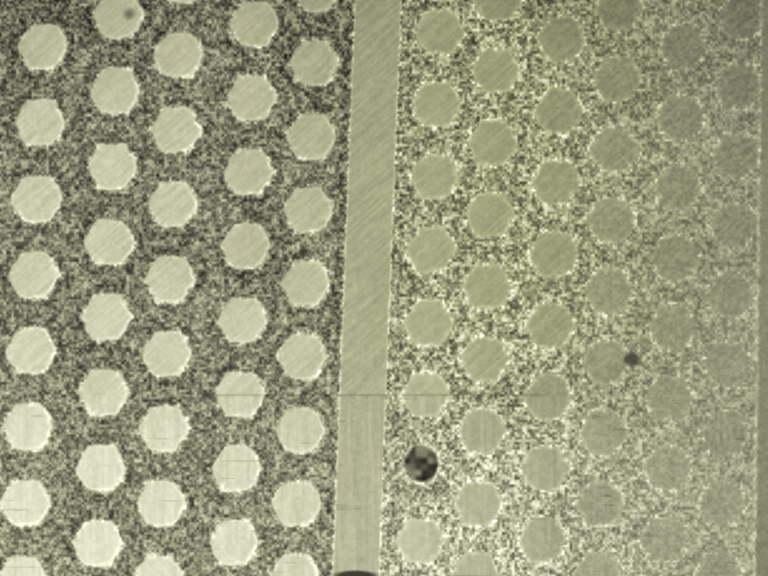
Write a WebGL 1 fragment shader that draws this texture.

```glsl
precision highp float;
uniform vec2 u_resolution;

float hash(vec2 p) {
  vec3 q = fract(vec3(p.xyx) * 0.1031);
  q += dot(q, q.yzx + 33.33);
  return fract((q.x + q.y) * q.z);
}

float noise(vec2 p) {
  vec2 i = floor(p), f = fract(p);
  f = f * f * (3.0 - 2.0 * f);
  return mix(mix(hash(i), hash(i + vec2(1, 0)), f.x),
             mix(hash(i + vec2(0, 1)), hash(i + vec2(1, 1)), f.x), f.y);
}

float line(float d, float width) {
  return exp(-d * d / (width * width));
}

float inside(float d, float soft) {
  return 1.0 - smoothstep(-soft, soft, d);
}

// Flat-topped hexagon with softened corners
float hexagon(vec2 q, float apothem) {
  vec2 a = abs(q);
  float sharp = max(a.y, a.x * 0.866 + a.y * 0.5);
  return mix(sharp, length(q) * 0.96, 0.35) - apothem;
}

// Nearest plate: signed distance, then offset from its centre
vec3 plates(vec2 p) {
  vec3 nearest = vec3(1.0);
  for (int c = 0; c < 11; c++) {
    float i = float(c);
    float odd = mod(i, 2.0);
    float x = i < 4.5 ? 0.058 + 0.118 * i + 0.0113 * odd
                      : 0.7465 + 0.1059 * (i - 5.0) - 0.007 * (1.0 - odd);
    float pitch = 0.132 - 0.00113 * i;
    float y = mix(0.5226, 0.5833, odd) - 0.00347 * i;
    vec2 q = p - vec2(x, y);
    q.y = mod(q.y + 0.5 * pitch, pitch) - 0.5 * pitch;
    float d = hexagon(q, 0.0398 - 0.0002 * i);
    if (d < nearest.x) nearest = vec3(d, q);
  }
  return nearest;
}

// Brushed grain: diagonal above the seam, vertical below it
float brushed(vec2 p, float lower) {
  vec2 along = vec2(0.75, 0.66), across = vec2(-0.66, 0.75);
  float diagonal = noise(vec2(dot(p, along) * 24.0, dot(p, across) * 230.0) + 60.0);
  float upright = noise(vec2(p.x * 190.0, p.y * 12.0));
  return mix(diagonal, upright, lower) - 0.5;
}

// Fine metallic flecks, centred on zero
float flecks(vec2 p) {
  float coarse = noise(p * 135.0 + 9.0);
  float fine = noise(p * 230.0 + 41.0);
  return (coarse + fine - 1.0) * 1.25;
}

void main() {
  vec2 uv = gl_FragCoord.xy / u_resolution;
  vec2 p = uv * vec2(1.3333, 1.0);
  float soft = max(0.0038, 0.8 / u_resolution.y);
  vec2 slanted = p - vec2(0.039 * (p.y - 0.5), 0.0);
  float grit = flecks(p);
  float cloud = noise(p * 9.0) - 0.5;
  float right = smoothstep(0.5, 0.8, p.x);
  float farRight = smoothstep(0.85, 1.3, p.x);
  float lower = inside(p.y - 0.314, soft);
  float bottomGlow = line(p.x - 0.68, 0.35) * (1.0 - smoothstep(0.0, 0.5, p.y));

  // Rough ground
  float ground = mix(0.515, 0.625, right) - 0.035 * farRight;
  ground += 0.08 * (0.45 - p.y) + 0.05 * cloud + 0.06 * bottomGlow;
  ground += 0.04 * line(p.x - 0.03, 0.06) * (1.0 - p.y);
  float contrast = mix(0.25, 0.30, right) * (1.0 - 0.5 * farRight);
  float tone = ground + contrast * grit;

  // Smooth plates with glinting rims
  vec2 holeAt = vec2(0.731, 0.194);
  vec3 plate = plates(slanted);
  float d = plate.x + 0.005 * (noise(p * 80.0) - 0.5);
  d = max(d, 0.065 - length(p - holeAt));
  float grain = brushed(p, lower);
  float face = mix(0.82, 0.555, smoothstep(0.1, 1.35, p.x));
  face += mix(0.15, 0.08, right) * (0.45 - p.y) + 0.06 * grain + 0.03 * grit;
  face += 0.04 * cloud + 0.03 * bottomGlow;
  float visible = 1.0 - 0.25 * farRight;
  tone -= 0.06 * line(d - 0.010, 0.007) * (1.0 - right);
  tone = mix(tone, face, inside(d, soft) * visible);
  float facing = dot(normalize(plate.yz + 0.0001), vec2(0.85, -0.5));
  float glint = mix(0.07 + 0.09 * facing, 0.10, right) * (1.0 - 0.6 * farRight);
  tone += line(d, 0.0048) * (glint + 0.12 * max(grit, 0.0));

  // Long vertical bar with bright edges
  float barX = slanted.x - 0.637;
  float bar = abs(barX) - 0.0405;
  float barTone = 0.685 + 0.11 * (0.4 - p.y) + 0.07 * grain + 0.03 * grit;
  tone -= 0.08 * line(barX + 0.050, 0.007);
  tone = mix(tone, barTone, inside(bar, 0.0025));
  tone += line(bar, 0.0028) * (0.11 + 0.10 * grit);
  tone += 0.08 * line(bar - 0.009, 0.003) * right;

  // Horizontal seam and short scratches beneath it
  float seamSpan = smoothstep(0.32, 0.38, p.x) * (1.0 - smoothstep(0.9, 1.0, p.x));
  tone -= 0.09 * line(p.y - 0.314, 0.0025) * seamSpan;
  float scratch = smoothstep(0.85, 0.97, noise(vec2(p.x * 25.0 + p.y * 12.0, p.y * 130.0)));
  tone -= 0.08 * scratch * lower * inside(min(bar, d), soft);

  // Pit, small spot and dark chips
  float pit = length((p - holeAt) * vec2(1.0, 0.9)) - 0.027 + 0.006 * cloud;
  float pitTone = 0.34 + 0.45 * (noise(p * 95.0 + 5.0) - 0.45);
  tone += 0.12 * line(pit - 0.004, 0.004);
  tone = mix(tone, pitTone, inside(pit, 0.004));
  float spot = length(p - vec2(1.097, 0.378)) - 0.013 + 0.01 * (noise(p * 80.0) - 0.5);
  tone = mix(tone, 0.27, 0.85 * inside(spot, 0.006));
  float chip = length((p - vec2(0.617, 0.0)) * vec2(0.25, 1.0)) - 0.009;
  tone = mix(tone, 0.25, inside(chip, 0.003));
  float nick = length(p - vec2(0.224, 0.976)) - 0.008;
  tone = mix(tone, 0.36, 0.7 * inside(nick, 0.007));

  // Right border and corner falloff
  float border = p.x - 1.309 - 0.012 * p.y;
  tone += 0.08 * line(border, 0.004);
  tone = mix(tone, 0.53 + 0.04 * grit, smoothstep(0.0, 0.008, border));
  tone -= 0.07 * smoothstep(0.55, 1.0, length((uv - vec2(0.45, 0.35)) * vec2(1.0, 1.1)));

  // Olive tint, paler in highlights and towards the left
  float green = line(p.x - 0.9, 0.3) * smoothstep(0.1, 0.5, p.y);
  vec3 tint = mix(vec3(1.0, 1.0, 0.83), vec3(0.975, 1.0, 0.76), green);
  tint = mix(tint, vec3(0.995, 1.0, 0.89), smoothstep(0.68, 0.95, tone));
  gl_FragColor = vec4(clamp(tone * tint, 0.0, 1.0), 1.0);
}
```
